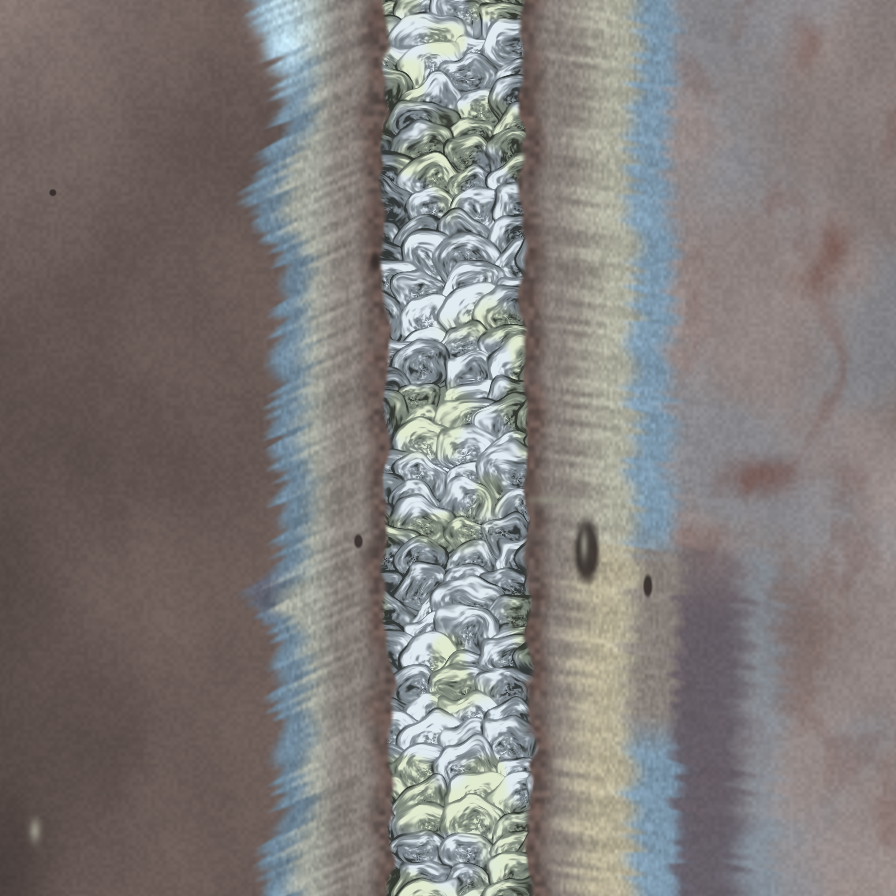
This texture is drawn by a Shadertoy shader. Its source:

```glsl
// A vertical weld bead between two steel plates with heat-tint bands.
// The bead is painted from overlapping domes with arc-shaped strokes;
// the plates are colour ramps broken up by brushed noise, rust and pits.

const vec3 PLATE_L = vec3(.405, .35, .333);
const vec3 PLATE_R = vec3(.56, .515, .505);
const vec3 BLUE = vec3(.43, .52, .59);
const vec3 CREAM = vec3(.68, .68, .62);
const vec3 STEEL = vec3(.53, .5, .48);
const vec3 GROOVE = vec3(.36, .31, .295);
const vec3 PURPLE = vec3(.36, .33, .37);
const vec3 RUST = vec3(.43, .29, .26);
const vec3 SKY = vec3(.76, .88, .94);
const vec3 BEAD_DARK = vec3(.2, .22, .22);
const vec3 BEAD_MID = vec3(.49, .53, .56);
const vec3 BEAD_LIGHT = vec3(.88, .92, .95);
const float BEAD_HALF = .078;
const vec2 DOME_CELL = vec2(.05, .03);
const float STROKE_FREQ = 260.;

float hash(vec2 p) {
    vec3 q = fract(p.xyx * .1031);
    q += dot(q, q.yzx + 33.33);
    return fract((q.x + q.y) * q.z);
}

float noise(vec2 p) {
    vec2 i = floor(p), f = fract(p);
    f = f * f * (3. - 2. * f);
    return mix(mix(hash(i), hash(i + vec2(1, 0)), f.x),
               mix(hash(i + vec2(0, 1)), hash(i + vec2(1, 1)), f.x), f.y);
}

float fbm(vec2 p) {
    float sum = 0., amp = .5;
    for (int i = 0; i < 5; i++) {
        sum += amp * noise(p);
        p = mat2(1.6, 1.2, -1.2, 1.6) * p + 7.3;
        amp *= .5;
    }
    return sum;
}

float bump(float x, float centre, float width) {
    float t = (x - centre) / width;
    return exp(-t * t);
}

float blob(vec2 p, float x, float y, float w, float h) {
    return bump(p.x, x, w) * bump(p.y, y, h);
}

vec3 leftPlate(vec2 p, float grain) {
    float hatch = noise(vec2(p.x * 16., (p.y - .45 * p.x) * 170.)) - .5;
    float edge = .309 - .034 * (bump(p.y, .78, .055) + bump(p.y, .33, .025)
               + bump(p.y, 1., .05) + .5 * bump(p.y, .03, .04));
    float d = p.x - edge + .022 * hatch + .016 * (noise(p * vec2(8, 28)) - .5);
    vec3 plate = PLATE_L + .1 * smoothstep(.55, 1.1, p.y) * smoothstep(.32, 0., p.x);
    plate *= .84 + .32 * fbm(p * vec2(9, 6));
    plate *= 1. - .2 * bump(p.x, 0., .08) * smoothstep(.9, .3, p.y);
    // Heat-tint ramp towards the bead
    vec3 tint = mix(BLUE, PURPLE, .7 * blob(p, .29, .34, .025, .03));
    vec3 col = mix(plate, tint, smoothstep(-.008, .014, d));
    col = mix(col, CREAM, .85 * smoothstep(.018, .052, d));
    col = mix(col, STEEL, smoothstep(.345, .385, p.x));
    col = mix(col, SKY, .9 * blob(p, .315, .97, .035, .065) * smoothstep(-.02, .02, d));
    return col * (1. + smoothstep(0., .02, d) * (.2 * hatch + .16 * grain));
}

vec3 rightPlate(vec2 p, float grain) {
    float streak = noise(vec2(p.x * 14., p.y * 150. + p.x * 20.)) - .5;
    float x = p.x + .022 * streak + .014 * (noise(p * vec2(7, 25)) - .5);
    float low = smoothstep(.41, .37, p.y + .02 * streak);
    vec3 plate = PLATE_R * (.83 + .35 * fbm(p * vec2(10, 7) + 3.));
    plate = mix(plate, BLUE * 1.1, .3 * smoothstep(.4, .65, fbm(p * 6. + 9.)));
    // Rust patches and a thin curved stain
    vec2 w = p + .035 * (vec2(fbm(p * 22.), fbm(p * 22. + 5.)) - .5);
    float rust = blob(w, .925, .72, .02, .03) + blob(w, .855, .465, .04, .022)
               + .6 * blob(w, .895, .95, .015, .035)
               + .5 * blob(vec2(w.x + 3. * (w.y - .6) * (w.y - .6), p.y), .934, .58, .006, .085)
               + .35 * smoothstep(.56, .72, fbm(p * vec2(18, 13)));
    plate = mix(plate, RUST, .65 * min(rust, 1.));
    // Heat-tint ramp from the groove outwards
    vec3 col = mix(STEEL, CREAM, smoothstep(.62, .685, x));
    col = mix(col, vec3(.73, .69, .58), .75 * low * bump(x, .675, .035));
    vec3 outer = mix(STEEL, BLUE * 1.15, max(1. - low, smoothstep(.21, .15, p.y)));
    col = mix(col, outer, smoothstep(.692, .722, x));
    col = mix(col, plate, smoothstep(.735, .765, x - .015 * low));
    float violet = low * smoothstep(.745, .765, x) * smoothstep(.85, .81, x);
    col = mix(col, PURPLE, violet * mix(.8, .4, smoothstep(.3, .38, p.y)));
    col = mix(col, BLUE * 1.15, .4 * low * bump(x, .85, .025));
    return col * (1. + smoothstep(.82, .7, x) * (.14 * streak + .16 * grain));
}

// Lower domes cover upper ones, leaving crescents
float beadTone(vec2 p) {
    p += .014 * (vec2(noise(p * 45.), noise(p * 45. + 17.)) - .5);
    vec2 base = floor(p / DOME_CELL);
    float tone = .4;
    for (int j = 2; j >= -2; j--) for (int i = -1; i <= 1; i++) {
        vec2 id = base + vec2(i, j);
        float h = hash(id + 50.), k = hash(id + 91.), a = 1.3 * (hash(id + 23.) - .5);
        vec2 q = p - (id + .3 + .4 * vec2(h, k)) * DOME_CELL;
        q = mat2(cos(a), sin(a), -sin(a), cos(a)) * q;
        q.y *= 1.25;
        float dist = length(q), r = dist / mix(.03, .045, k), turn = atan(q.x, q.y);
        vec2 arc = vec2(dist * STROKE_FREQ, turn * 2.2 + h * 40.);
        float stroke = mix(noise(arc), noise(arc * 2.1), .35);
        float light = .72 * stroke + .3 * bump(r, .72, .18) * (.4 + .6 * cos(turn + .4))
                    + .26 * h - .08 - .3 * smoothstep(.86, 1., r);
        tone = mix(tone, light, smoothstep(1., .94, r));
    }
    return tone;
}

void mainImage(out vec4 fragColor, in vec2 fragCoord) {
    vec2 p = fragCoord / iResolution.xy;
    float grain = noise(p * vec2(330, 200)) - .5, axis = .514 - .01 * p.y;
    vec3 col = p.x < axis ? leftPlate(p, grain) : rightPlate(p, grain);
    col *= .95 + .1 * noise(p * 240.);
    // Grooves beside the bead
    float side = abs(p.x - axis) + .012 * (noise(p * vec2(30, 24)) - .5);
    vec3 groove = mix(GROOVE, RUST, .4 * noise(p * 60.)) * (.75 + .5 * noise(p * 150.));
    col = mix(col, groove, .85 * smoothstep(.112, .085, side));
    // Bead metal
    float u = (side + .008 * (noise(p * 55.) - .5)) / BEAD_HALF;
    float tone = beadTone(p) + .12 * (bump(p.y, .65, .035) + bump(p.y, .49, .05)
               + bump(p.y, .15, .09) + bump(p.y, .96, .03)) - .08 * bump(p.y, .82, .08);
    tone = tone * 1.15 - .22 * smoothstep(.55, 1., u);
    vec3 metal = mix(BEAD_DARK, BEAD_MID, smoothstep(.08, .44, tone));
    metal = mix(metal, BEAD_LIGHT, smoothstep(.44, .86, tone));
    metal.b *= 1. - .14 * smoothstep(.45, .7, noise(p * 22. + 3.));
    col = mix(col, metal, smoothstep(1.03, .94, u));
    // Pits, glint, tan streak and pale fleck
    float pit = blob(p, .655, .385, .014, .036) + blob(p, .723, .346, .005, .013)
              + blob(p, .4, .396, .005, .008) + blob(p, .059, .785, .004, .004)
              + .6 * blob(p, .419, .708, .008, .016);
    col = mix(col, GROOVE * .5, .85 * smoothstep(.2, .65, pit));
    col = mix(col, CREAM, .7 * (blob(p, .652, .392, .004, .016) + blob(p, .039, .073, .006, .012)));
    col = mix(col, CREAM * .85, .7 * blob(p, .612, .442, .022, .005));
    fragColor = vec4(clamp(col, 0., 1.), 1);
}
```
